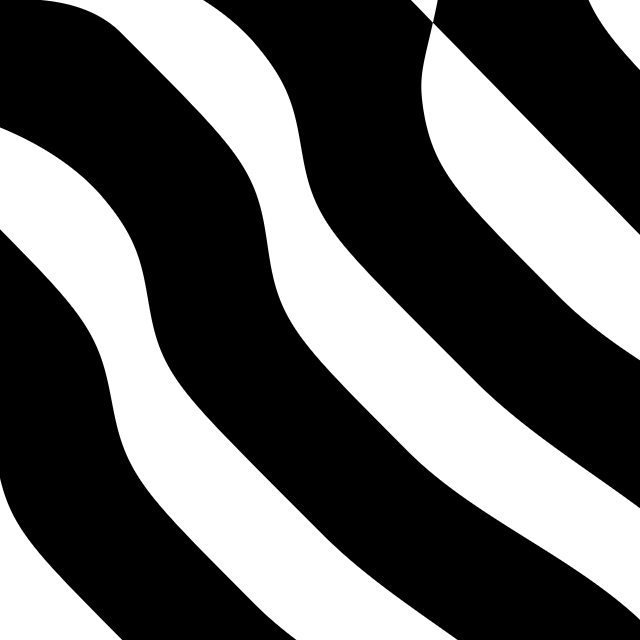
Give the GLSL for this pattern, as a Shadertoy shader.

```glsl
// Wavy black and white diagonal bands with a step across them and one crossing.

const vec3 DARK = vec3(0.0);
const vec3 LIGHT = vec3(1.0);
const float PERIOD = 0.478;             // spacing of the white bands
const int FIRST_BAND = -2;
const int LAST_BAND = 2;
const vec2 RISE_SPAN = vec2(1.341, 1.992);
const float PINCH_START = 0.775;        // where the crossing band begins to twist
const float PINCH_SLOPE = 1.1;
const float PINCH_SOFTNESS = 0.0156;

// Offset of an edge: a soft step, a lift at the far end, a droop at the near end.
float bend(float along, float stepHeight, float center, float width,
           float rise, float droop, float droopEnd) {
    float fall = 0.5 * stepHeight * (1.0 - tanh((along - center) / width));
    float lift = rise * smoothstep(RISE_SPAN.x, RISE_SPAN.y, along);
    float sag = max(droopEnd - along, 0.0);
    return fall + lift - droop * sag * sag;
}

// Lower edge of a white band; the crossing band swings up sharply.
float lowerEdge(float along, float band) {
    float height = 0.206 + 0.018 * min(band, 0.0);
    float edge = -0.068 + bend(along, height, 0.801, 0.139, 0.100, 2.365, 0.241);
    float swing = PINCH_SOFTNESS * log(1.0 + exp((PINCH_START - along) / PINCH_SOFTNESS));
    return edge + step(1.0, band) * PINCH_SLOPE * swing;
}

// Upper edge of a white band; the crossing band stays straight.
float upperEdge(float along, float band) {
    float wavy = 0.147 + bend(along, 0.189, 0.699, 0.134, 0.0755, 0.783, 0.469);
    float straight = 0.172 - 0.0125 * along;
    return mix(wavy, straight, step(1.0, band));
}

// Antialiased side of an edge, from -1 below to 1 above.
float side(float gap) {
    float pixel = max(length(vec2(dFdx(gap), dFdy(gap))), 1e-6);
    return clamp(2.0 * gap / pixel, -1.0, 1.0);
}

void mainImage(out vec4 fragColor, in vec2 fragCoord) {
    vec2 uv = fragCoord / iResolution.xy;
    float across = uv.x + uv.y - 1.0;
    float along = uv.x - uv.y + 1.0;

    // Every edge flips the tone, so crossing edges swap it cleanly.
    float parity = 1.0;
    for (int i = FIRST_BAND; i <= LAST_BAND; i++) {
        float band = float(i);
        float local = across - band * PERIOD;
        parity *= side(local - lowerEdge(along, band));
        parity *= side(local - upperEdge(along, band));
    }

    fragColor = vec4(mix(DARK, LIGHT, 0.5 - 0.5 * parity), 1.0);
}
```
